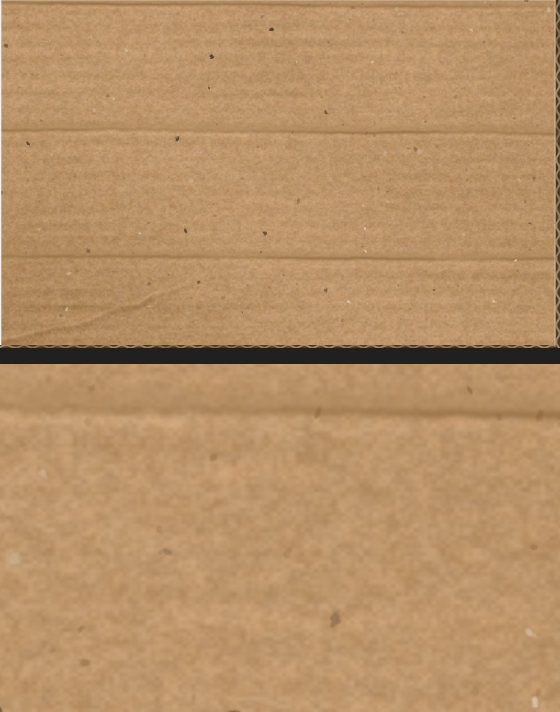
Top: the whole. Bottom: its middle third, enlarged.
Write a WebGL 2 fragment shader that draws this texture.

```glsl
#version 300 es
precision highp float;
// Corrugated cardboard sheet: grainy kraft paper with faint flute ribs, pressed
// creases, a diagonal wrinkle and small flecks, from value noise and hashed cells.
// Cut edges on the right and bottom show a wavy flute over dark gaps.
uniform vec2 u_resolution;
out vec4 outColor;

// Lengths are in canvas heights.
const vec3 KRAFT_LIGHT = vec3(0.765, 0.605, 0.440);
const vec3 KRAFT_DARK  = vec3(0.680, 0.530, 0.360);
const vec3 CREASE      = vec3(0.550, 0.400, 0.230);
const vec3 GAP         = vec3(0.290, 0.220, 0.150);
const vec3 FLUTE       = vec3(0.660, 0.570, 0.450);
const vec3 PALE        = vec3(0.880, 0.830, 0.770);
const float RIBS = 21.0;
const float FLUTES = 21.0;
const float CREASE_TOP = 0.988;
const float CREASE_STEP = 0.363;
const float CREASE_WIDTH = 0.0050;
const float RIGHT_EDGE = 0.0125;
const float BOTTOM_EDGE = 0.0090;
const float PALE_MARGIN = 0.0035;
const float GRAIN = 0.130;

// Integer hash: two values in 0..1 for each lattice point and seed.
vec2 hash2(vec2 cell, uint seed) {
  uvec2 v = uvec2(ivec2(cell)) * uvec2(1664525u, 22695477u) + seed * 747796u;
  v.x += v.y * 1664525u;
  v.y += v.x * 1664525u;
  v ^= v >> 16u;
  v.x += v.y * 1664525u;
  v.y += v.x * 1664525u;
  v ^= v >> 16u;
  return vec2(v & 65535u) / 65535.0;
}

float noise(vec2 p, uint seed) {
  vec2 i = floor(p), f = fract(p);
  f = f * f * (3.0 - 2.0 * f);
  float low  = mix(hash2(i, seed).x, hash2(i + vec2(1, 0), seed).x, f.x);
  float high = mix(hash2(i + vec2(0, 1), seed).x, hash2(i + vec2(1, 1), seed).x, f.x);
  return mix(low, high, f.y);
}

float bell(float d, float width) {
  return exp(-d * d / (width * width));
}

// One soft, irregular fleck in some of the cells; returns its coverage.
float flecks(vec2 p, float cells, float density, float size, uint seed) {
  vec2 cell = floor(p * cells);
  vec2 pick = hash2(cell, seed);
  vec2 d = p - (cell + 0.2 + 0.6 * hash2(cell, seed + 1u)) / cells;
  float angle = 6.2832 * pick.y;
  d = mat2(cos(angle), -sin(angle), sin(angle), cos(angle)) * d;
  d.y *= 1.0 + 0.8 * pick.y;
  vec2 vary = hash2(cell, seed + 2u);
  float radius = size * (0.6 + 0.6 * vary.x);
  float ragged = length(d) + radius * 0.7 * (noise(p * 260.0, seed) - 0.5);
  float cover = 1.0 - smoothstep(0.35 * radius, 1.2 * radius, ragged);
  return cover * step(pick.x, density) * (0.3 + 0.7 * vary.y * vary.y);
}

// Flute seen end-on: a pale wave over the gap, depth running 0..1 outward.
vec3 cutEdge(float along, float depth, float px, uint seed) {
  float t = along * FLUTES;
  float wobble = noise(vec2(t * 0.7, 3.0), seed);
  float wave = 0.5 + 0.42 * cos(6.2832 * t + wobble);
  float strand = 1.0 - smoothstep(0.10, 0.26 + px, abs(depth - wave));
  vec3 color = GAP * (0.8 + 0.4 * noise(vec2(t * 6.0, depth * 3.0), seed + 1u));
  return mix(color, FLUTE, strand * (0.55 + 0.40 * wobble));
}

// Paper surface with broad shading, grain and broken ribs.
vec3 paper(vec2 p, float width) {
  float grain = 0.25 * noise(p * vec2(60.0, 85.0), 11u)
              + 0.40 * noise(p * vec2(125.0, 150.0), 12u)
              + 0.35 * noise(p * vec2(230.0, 260.0), 13u) - 0.5;
  float tint = noise(p * vec2(70.0, 90.0), 17u) - 0.5;
  float cloud = noise(p * vec2(2.5, 4.0), 14u) - 0.5;
  float streak = noise(p * vec2(5.0, 85.0), 15u) - 0.5;
  float rib = cos(6.2832 * (p.y * RIBS + 0.3 * noise(p * 3.0, 16u)));
  rib *= noise(p * vec2(4.0, 14.0), 18u);
  float corner = 1.0 - smoothstep(0.0, 0.75, length(p * vec2(0.8, 1.0)));
  float side = smoothstep(0.65, 1.0, p.x / width);
  float tone = 0.76 + 0.25 * cloud + 0.26 * streak + 0.20 * rib - 0.75 * corner - 0.22 * side;
  vec3 base = mix(KRAFT_DARK, KRAFT_LIGHT, clamp(tone, -0.3, 1.2));
  return base + GRAIN * grain + tint * vec3(0.010, -0.004, -0.020);
}

void main() {
  vec2 p = gl_FragCoord.xy / u_resolution.y;
  float width = u_resolution.x / u_resolution.y;
  float px = 1.0 / u_resolution.y;
  vec3 color = paper(p, width);

  // Creases: a ragged dark groove under a broad shade, with a weak lip below.
  for (int i = 0; i < 3; i++) {
    float row = float(i);
    float bend = 0.007 * noise(vec2(p.x * 3.0, row), 21u) - 0.010 * p.x / width;
    float d = p.y - (CREASE_TOP - row * CREASE_STEP + bend);
    d += 0.003 * (noise(vec2(p.x * 40.0, row), 24u) - 0.5);
    float strength = 0.20 + 0.60 * noise(vec2(p.x * 6.0, row * 7.0), 22u);
    color = mix(color, CREASE, strength * bell(d, CREASE_WIDTH));
    color = mix(color, KRAFT_DARK, 0.50 * bell(d - 0.010, 0.012));
    color += 0.045 * (1.0 - strength) * bell(d + 0.012, 0.006);
  }

  // Diagonal wrinkle rising from the lower left, and a faint level fold.
  float ridge = 0.035 + 0.12 * p.x + 0.29 * p.x * p.x + 0.026 * (noise(p.xx * 9.0, 23u) - 0.5);
  float wrinkle = (p.y - ridge) / sqrt(1.0 + pow(0.12 + 0.58 * p.x, 2.0));
  float reach = (1.0 - smoothstep(0.40, 0.66, p.x)) * (0.4 + 0.6 * noise(p.xx * 14.0, 25u));
  color += reach * (0.060 * bell(wrinkle, 0.005) - 0.070 * bell(wrinkle + 0.012, 0.009));
  color -= 0.035 * bell(p.y - 0.118, 0.007) * (1.0 - smoothstep(0.5, 1.1, p.x));

  // Flecks: faint brown, sparse dark and sparse pale.
  color = mix(color, CREASE, 0.60 * flecks(p, 30.0, 0.14, 0.0060, 31u));
  color = mix(color, GAP, 0.90 * flecks(p + 0.03, 12.0, 0.12, 0.0075, 41u));
  color = mix(color, PALE, 0.85 * flecks(p + 0.05, 14.0, 0.10, 0.0075, 51u));

  // Pale left and top margins, then the two cut edges.
  color = mix(color, vec3(0.96), 1.0 - smoothstep(PALE_MARGIN - px, PALE_MARGIN + px, p.x));
  color = mix(color, PALE, 0.5 * smoothstep(1.0 - PALE_MARGIN, 1.0, p.y));
  float right = (p.x - width + RIGHT_EDGE) / RIGHT_EDGE;
  float bottom = (BOTTOM_EDGE - p.y) / BOTTOM_EDGE;
  color = mix(color, PALE, 0.4 * bell(right + 0.15, 0.2));
  color = mix(color, cutEdge(p.x, bottom, px / BOTTOM_EDGE, 61u), smoothstep(-0.1, 0.1, bottom));
  color = mix(color, cutEdge(p.y, right, px / RIGHT_EDGE, 71u), smoothstep(-0.1, 0.1, right));
  outColor = vec4(clamp(color, 0.0, 1.0), 1.0);
}
```
